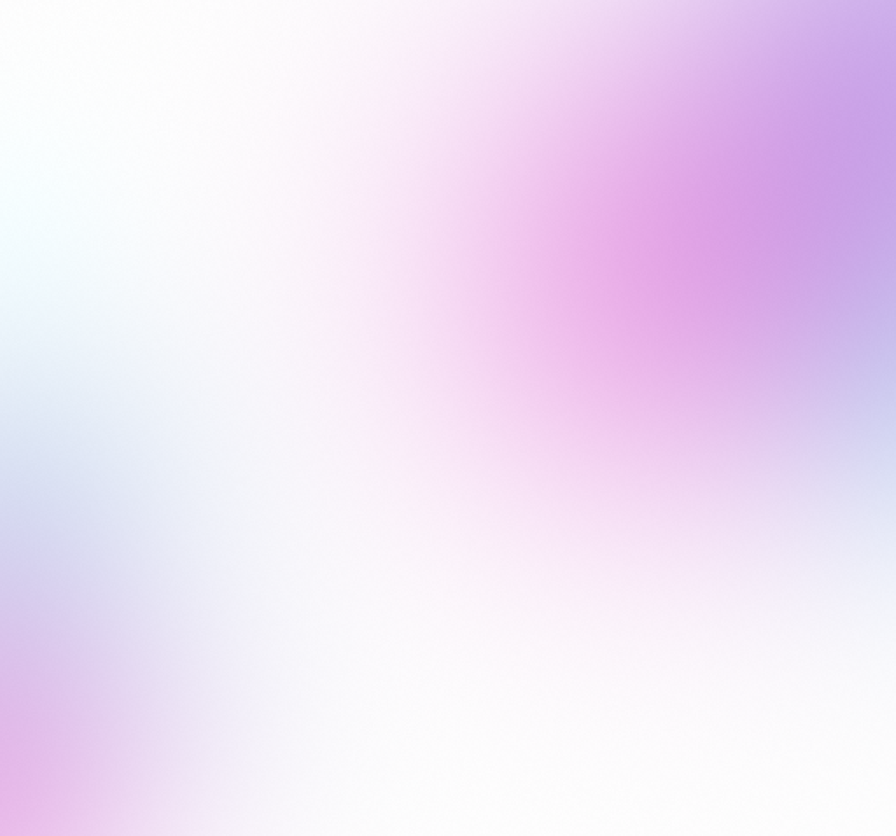
Reproduce this background procedurally as a WebGL 1 fragment shader.

```glsl
precision highp float;

uniform vec2 u_resolution;

// Soft elliptical falloff, 1 at the centre
float glow(vec2 uv, vec2 centre, vec2 radius) {
    vec2 d = (uv - centre) / radius;
    return exp(-dot(d, d));
}

float hash(vec2 p) {
    return fract(sin(dot(p, vec2(12.9898, 78.233))) * 43758.5453);
}

void main() {
    vec2 uv = gl_FragCoord.xy / u_resolution;
    vec3 color = vec3(0.992);

    // Upper right: pink core, violet corner, blue lower rim
    color -= vec3(0.05, 0.275, 0.075) * glow(uv, vec2(0.736, 0.672), vec2(0.28, 0.304));
    color -= vec3(0.19, 0.285, 0.065) * glow(uv, vec2(1.04, 0.916), vec2(0.286, 0.349));
    color -= vec3(0.12, 0.02, 0.01) * glow(uv, vec2(1.04, 0.525), vec2(0.2, 0.22));

    // Lower left: pink corner, blue edge, lavender tail
    color -= vec3(0.065, 0.26, 0.075) * glow(uv, vec2(-0.04, 0.05), vec2(0.208, 0.293));
    color -= vec3(0.135, 0.075, 0.03) * glow(uv, vec2(0.0, 0.385), vec2(0.228, 0.237));
    color -= vec3(0.03, 0.03, 0.01) * glow(uv, vec2(0.18, 0.134), vec2(0.17, 0.18));

    // Faint cyan tint on the left edge
    color += vec3(-0.02, 0.008, 0.01) * glow(uv, vec2(0.0, 0.72), vec2(0.14, 0.15));

    // Fine grain
    color += (hash(floor(uv * vec2(512.0, 478.0))) - 0.5) * 0.008;

    gl_FragColor = vec4(clamp(color, 0.0, 1.0), 1.0);
}
```
